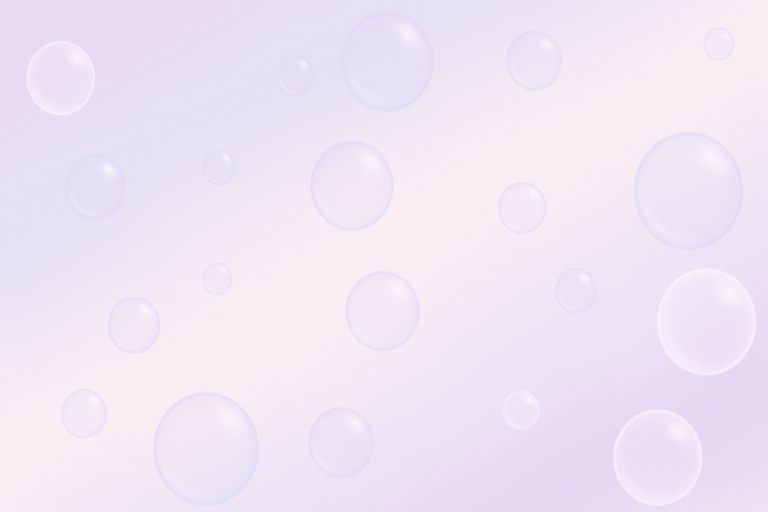
A Shadertoy shader for this background:

```glsl
vec2 hash2(vec2 p) {
    vec3 h = fract(p.xyx * vec3(.1031, .1030, .0973));
    h += dot(h, h.yzx + 33.33);
    return fract((h.xx + h.yz) * h.zy);
}

float gradientNoise(vec2 p) {
    vec2 i = floor(p), f = fract(p);
    vec2 u = f * f * f * (f * (f * 6. - 15.) + 10.);
    vec2 e = vec2(0, 1);
    float a = dot(hash2(i) * 2. - 1., f);
    float b = dot(hash2(i + e.yx) * 2. - 1., f - e.yx);
    float c = dot(hash2(i + e.xy) * 2. - 1., f - e.xy);
    float d = dot(hash2(i + e.yy) * 2. - 1., f - e.yy);
    return mix(mix(a, b, u.x), mix(c, d, u.x), u.y);
}

// Signed distance from the diagonal pink band
float bandDistance(vec2 p) {
    return dot(p - vec2(0, .14), normalize(vec2(-.55, 1)));
}

// Pastel colours running across the band
vec3 pastel(float d) {
    vec3 col = mix(vec3(.955, .90, .955), vec3(.902, .845, .955), smoothstep(-.9, -.65, d));
    col = mix(col, vec3(.927, .897, .96), smoothstep(-.62, -.32, d));
    col = mix(col, vec3(.976, .93, .953), smoothstep(-.36, -.06, d));
    col = mix(col, vec3(.898, .882, .96), smoothstep(-.02, .35, d));
    return mix(col, vec3(.91, .85, .955), smoothstep(.36, .66, d));
}

// q is the position in bubble radii; pale turns the violet film white
vec3 addBubble(vec3 col, vec2 q, float soft, float pale, float hue) {
    float r = length(q);
    float inside = 1. - smoothstep(1. - soft, 1. + soft, r);
    float film = pow(min(r, 1.), 5.);
    float rim = smoothstep(.9, .99, r);

    // Iridescent film, denser towards the rim
    float swirl = .5 + .5 * dot(q, vec2(cos(hue), sin(hue)));
    vec3 violet = mix(vec3(.85, .86, .97), vec3(.89, .83, .97), clamp(swirl, 0., 1.));
    vec3 tint = mix(violet, vec3(.99, .97, 1), pale);
    col = mix(col, tint, inside * (.16 + .34 * film + .25 * rim));

    // Highlight at the upper right, faint reflected arc at the lower left
    vec2 axis = vec2(.64, .77);
    float along = dot(q, axis);
    vec2 spot = vec2(along - .7, dot(q, vec2(axis.y, -axis.x))) / vec2(.17, .27);
    float arc = (r - .82) / .1;
    float shine = .75 * exp(-dot(spot, spot));
    shine += .35 * exp(-arc * arc) * smoothstep(.45, .95, -along);
    return mix(col, vec3(.99, .97, .99), inside * shine);
}

void mainImage(out vec4 fragColor, in vec2 fragCoord) {
    vec2 p = fragCoord / iResolution.y;
    float warp = .07 * gradientNoise(p * 2.3 + 4.) + .03 * gradientNoise(p * 5. + 9.);
    vec3 col = pastel(bandDistance(p) + warp);

    // One bubble in each cell of a staggered, jittered grid
    vec2 cellSize = vec2(.3, .25);
    for (int i = 0; i < 20; i++) {
        vec2 cell = vec2(i % 5, i / 5);
        vec2 rnd = hash2(cell + 17.);
        float radius = mix(.029, .112, pow(fract(float(i) * .618 + .3), 1.4));
        vec2 size = radius * vec2(1, 1.08);
        vec2 room = max(cellSize - 2.1 * size, 0.);
        vec2 center = (cell + .5) * cellSize + (rnd - .5) * room;
        center.x += mod(cell.y, 2.) * .08 - .04;
        float pale = smoothstep(.35, .46, abs(bandDistance(center)));
        float soft = 1.2 / (iResolution.y * radius);
        col = addBubble(col, (p - center) / size, soft, pale, 6.283 * rnd.x);
    }

    // Fine paper grain
    col += .007 * gradientNoise(p * 170.) + .004 * gradientNoise(p * 60.);
    fragColor = vec4(col, 1);
}
```
